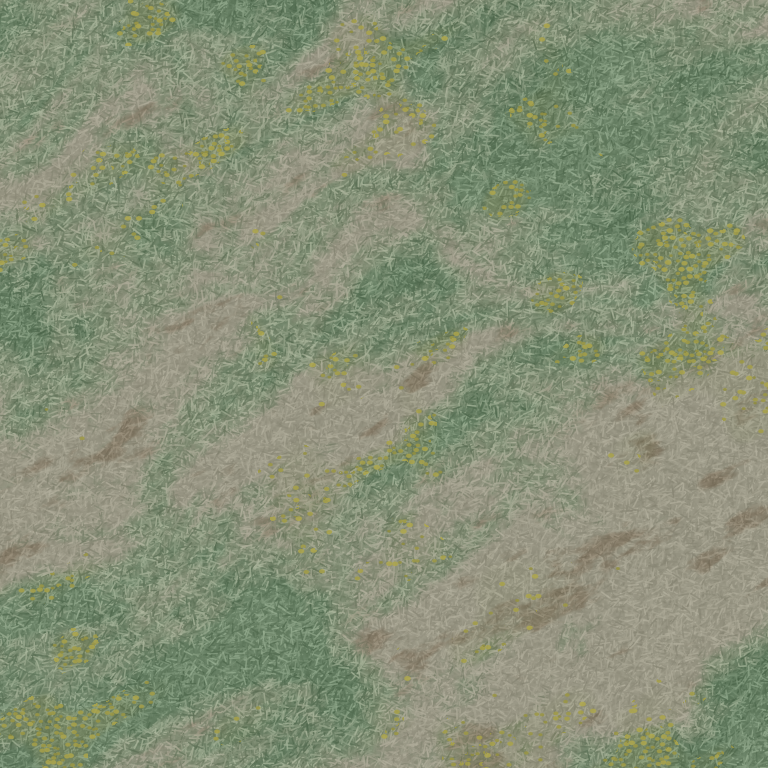
Reproduce this texture procedurally as a Shadertoy shader.

```glsl
// Worn meadow: grass, thin straw and bare soil in slanting drifts.
// Stretched fractal noise sets the cover, layers of short random strokes
// draw the blades, and jittered dots gather into yellow flower clumps.

vec3 hash3(vec2 p) {
    vec3 q = fract(p.xyx * vec3(0.1031, 0.1030, 0.0973));
    q += dot(q, q.yxz + 33.33);
    return fract((q.xxy + q.yzz) * q.zyx);
}

float noise(vec2 p) {
    vec2 i = floor(p), f = fract(p);
    f = f * f * (3.0 - 2.0 * f);
    return mix(mix(hash3(i).x, hash3(i + vec2(1, 0)).x, f.x),
               mix(hash3(i + vec2(0, 1)).x, hash3(i + vec2(1, 1)).x, f.x), f.y);
}

mat2 turn(float a) {
    return mat2(cos(a), -sin(a), sin(a), cos(a));
}

float fbm(vec2 p) {
    float sum = 0.0, amp = 0.5;
    for (int i = 0; i < 5; i++) {
        sum += amp * noise(p);
        p = turn(0.25) * p * 2.03 + 17.3;
        amp *= 0.52;
    }
    return sum;
}

// Brightness of overlapping blades; the low start value is the shaded gap
float bladeTone(vec2 p, float soft) {
    float tone = 0.3;
    for (int layer = 0; layer < 8; layer++) {
        float k = float(layer);
        vec2 g = turn(k * 0.8) * p * 85.0 + k * 31.7 + 50.0;
        vec2 cell = floor(g);
        for (int y = -1; y <= 1; y++)
        for (int x = -1; x <= 1; x++) {
            vec2 id = cell + vec2(x, y);
            vec3 h = hash3(id + k * 57.0);
            vec2 d = (g - id - h.xy) / 85.0;
            // Undo the layer's turn, then line up with the blade
            d = turn(0.6 + (h.z - 0.5) * 2.6 - k * 0.8) * d;
            d.x -= clamp(d.x, -0.006, 0.006);
            float blade = smoothstep(0.0010 + soft, 0.0010 - soft, length(d));
            tone = mix(tone, fract(h.x * 7.0 + h.z * 5.0), blade * 0.85);
        }
    }
    return tone;
}

// Dots on a jittered grid, kept where the clump density allows
vec2 flowers(vec2 p, float density, float soft) {
    vec2 g = p * 120.0, cell = floor(g);
    vec2 result = vec2(0.0);
    for (int y = -1; y <= 1; y++)
    for (int x = -1; x <= 1; x++) {
        vec2 id = cell + vec2(x, y);
        vec3 h = hash3(id + 211.0);
        float radius = 0.0018 + 0.0016 * h.y;
        float d = length((g - id - h.xy) / 120.0 * vec2(0.8, 1.1));
        float dot = smoothstep(radius + soft, radius - soft, d);
        dot *= step(h.z, density * 0.7);
        if (dot > result.x) result = vec2(dot, h.y);
    }
    return result;
}

void mainImage(out vec4 fragColor, in vec2 fragCoord) {
    vec2 p = fragCoord / iResolution.y;
    float soft = max(0.0009, 0.6 / iResolution.y);
    vec2 drift = turn(0.47) * p;

    // Cover runs from lush (low) to bare (high) along the slope
    vec2 warp = vec2(noise(p * 6.0 + 3.0), noise(p * 6.0 + 41.0)) - 0.5;
    float cover = fbm(drift * vec2(3.0, 7.5) + warp * 0.7 + vec2(8.0, 23.0));
    float tone = bladeTone(p, soft);
    float grit = noise(p * 260.0);
    float ragged = cover + (tone - 0.5) * 0.07 + (fbm(p * 38.0) - 0.48) * 0.14;
    float thin = smoothstep(0.37, 0.52, ragged);
    float bare = smoothstep(0.49, 0.63, ragged);

    // Ground colours
    vec3 grass = mix(vec3(0.41, 0.51, 0.40), vec3(0.47, 0.56, 0.45), noise(p * 11.0));
    vec3 straw = vec3(0.53, 0.58, 0.48);
    vec3 soil = vec3(0.61, 0.60, 0.53);
    vec3 color = mix(mix(grass, straw, thin), soil, bare);

    // Brown scuffs in the soil
    float scuff = smoothstep(0.60, 0.78, fbm(drift * vec2(14.0, 34.0) + 70.0));
    color = mix(color, vec3(0.50, 0.45, 0.37), scuff * bare * 0.7);

    // Blade light and shade, calmer on bare ground
    float relief = mix(0.25, 0.14, bare);
    color += (tone - 0.48) * relief * vec3(1.0, 0.97, 0.95);
    color += (grit - 0.5) * 0.05;

    // Flower clumps, over a yellow-green haze of stems
    float clump = smoothstep(0.56, 0.78, noise(drift * vec2(13.0, 22.0) + 90.0));
    clump *= smoothstep(0.44, 0.64, noise(p * 4.5 + 12.0)) * (1.0 - 0.7 * bare);
    color = mix(color, vec3(0.50, 0.54, 0.38) + (tone - 0.5) * 0.18, clump * 0.5);
    vec2 bloom = flowers(p, clump, soft);
    vec3 petal = mix(vec3(0.56, 0.55, 0.24), vec3(0.69, 0.66, 0.30), bloom.y);
    color = mix(color, petal, bloom.x * 0.85);

    fragColor = vec4(clamp(color, 0.0, 1.0), 1.0);
}
```
